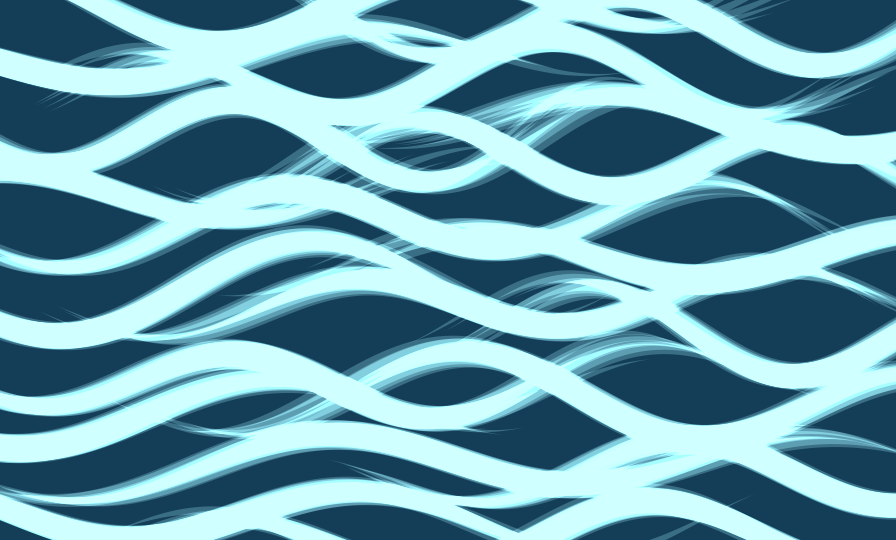
A Shadertoy shader for this background:

```glsl
// Pale translucent wave ribbons with frayed, pointed ends on deep blue water

#define RIBBONS 20
#define STRANDS 7
#define HALF_WIDTH 0.026
#define HALF_LENGTH 0.88
#define SWELL 0.058
#define WAVELENGTH 0.80
#define FRAY 0.11
#define DEEP vec3(0.08, 0.24, 0.34)
#define GLOW vec3(0.143, 0.19, 0.18)
#define FOAM vec3(0.81, 1.0, 1.0)

const float TAU = 6.28318;

float hash(float n) {
    return fract(sin(n * 12.9898 + 4.137) * 4375.85);
}

// Layered sines: a main swell plus a slow drift; returns height and slope
vec2 swell(float x, float seed) {
    float k = TAU / (WAVELENGTH * mix(0.88, 1.18, hash(seed + 0.3)));
    float amp = SWELL * mix(0.75, 1.3, hash(seed + 0.7));
    float a = k * x + TAU * hash(seed + 0.1);
    float b = 0.43 * k * x + TAU * hash(seed + 0.5);
    return amp * vec2(sin(a) + 0.3 * sin(b),
                      k * (cos(a) + 0.13 * cos(b)));
}

// Coverage of one tapered strand of a ribbon
float strand(vec2 p, vec2 center, float seed, float j, float px) {
    float id = seed * 7.31 + j * 1.77;
    float reach = HALF_LENGTH * mix(0.8, 1.12, hash(id));
    float t = (p.x - center.x - 0.16 * (hash(id + 0.2) - 0.5)) / reach;
    float taper = max(1.0 - t * t, 0.0);

    // Strands lie close together mid-ribbon and drift apart toward the tips
    float side = j / float(STRANDS - 1) - 0.5 + 0.12 * (hash(id + 0.4) - 0.5);
    float spread = side * mix(0.2, 1.0, min(t * t, 1.0));

    vec2 wave = swell(p.x + FRAY * spread, seed);
    float y = center.y + wave.x * (1.0 + 0.3 * spread) + 0.026 * spread;
    float d = abs(p.y - y) / sqrt(1.0 + wave.y * wave.y);
    float w = HALF_WIDTH * mix(0.85, 1.1, hash(id + 0.6)) * pow(taper, 1.3);
    return min(clamp((w - d) / px + 0.5, 0.0, 1.0), 2.0 * w / px);
}

void mainImage(out vec4 fragColor, in vec2 fragCoord) {
    float px = 1.0 / iResolution.y;
    float aspect = iResolution.x * px;
    vec2 p = fragCoord * px;

    // Count the overlapping strands of every ribbon
    float layers = 0.0;
    for (int i = 0; i < RIBBONS; i++) {
        float seed = float(i) + 1.0;
        float row = (float(i) + 0.5 + 0.9 * (hash(seed) - 0.5)) / float(RIBBONS);
        float column = fract(seed * 0.618) * 1.1 - 0.05;
        vec2 center = vec2(column * aspect, mix(-0.02, 1.02, row));

        // Skip ribbons that cannot touch this point
        vec2 away = abs(p - center);
        if (away.x > HALF_LENGTH * 1.25 || away.y > 0.2) continue;

        for (int j = 0; j < STRANDS; j++)
            layers += strand(p, center, seed, float(j), px);
    }

    // Each layer brightens the water until it saturates
    fragColor = vec4(min(DEEP + layers * GLOW, FOAM), 1.0);
}
```
